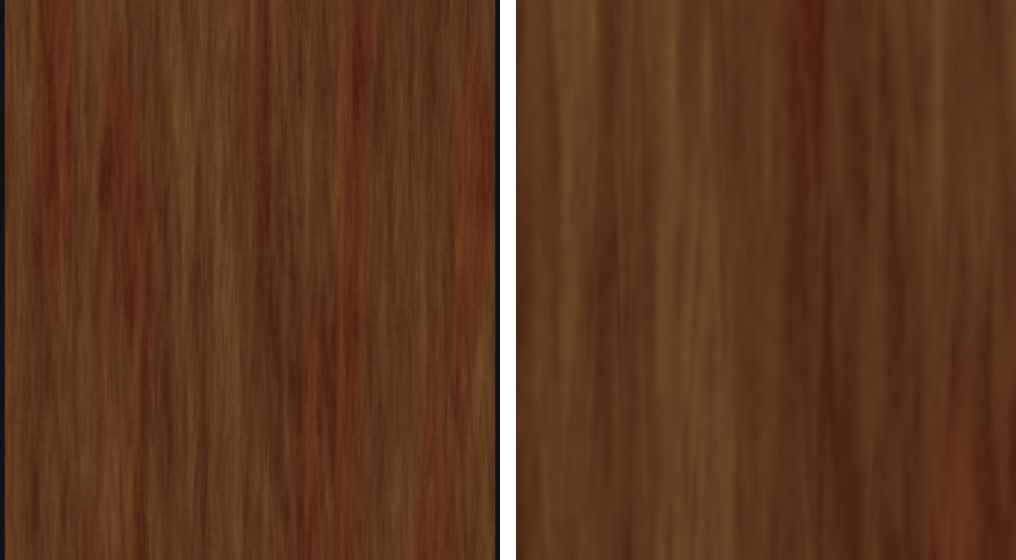
Left, the full canvas; right, a detail of the centre.
This texture is drawn by a Shadertoy shader. Its source:

```glsl
#define DARK_WOOD vec3(0.275, 0.135, 0.058)
#define LIGHT_WOOD vec3(0.445, 0.298, 0.164)
#define RED_TINT vec3(0.012, -0.026, -0.014)
#define EDGE_COLOR vec3(0.05, 0.07, 0.09)
#define EDGE_WIDTH 0.0085
#define BAND_SCALE vec2(36.0, 1.6)
#define STRAND_SCALE vec2(82.0, 5.0)
#define FIBRE_SCALE vec2(190.0, 17.0)
#define STAIN_SCALE vec2(13.0, 2.2)
#define WOBBLE 0.004

float hash(vec2 p) {
    return fract(sin(dot(p, vec2(127.1, 311.7))) * 43758.5);
}

// Smooth value noise, centred on zero
float noise(vec2 p) {
    vec2 cell = floor(p);
    vec2 f = fract(p);
    f = f * f * (3.0 - 2.0 * f);
    float low = mix(hash(cell), hash(cell + vec2(1.0, 0.0)), f.x);
    float high = mix(hash(cell + vec2(0.0, 1.0)), hash(cell + 1.0), f.x);
    return mix(low, high, f.y) - 0.5;
}

// Grain layers; each column of cells slides vertically to hide the lattice
float grain(vec2 p, vec2 scale, float seed) {
    vec2 q = p * scale + seed;
    q.y += 1.7 * noise(vec2(q.x * 0.7, seed));
    return noise(q);
}

vec3 wood(vec2 p) {
    p.x += WOBBLE * noise(vec2(p.x * 9.0, p.y * 5.0));

    // Brightness from wide bands down to short fibres
    float tone = 0.5;
    tone += 0.36 * grain(p, BAND_SCALE, 3.0);
    tone += 0.42 * grain(p, STRAND_SCALE, 17.0);
    tone += 0.36 * grain(p, FIBRE_SCALE, 41.0);
    tone += 0.12 * noise(p * vec2(210.0, 110.0));

    // Long reddish stains
    float stain = grain(p, STAIN_SCALE, 59.0) + 0.5 * grain(p, BAND_SCALE, 73.0);
    float redness = smoothstep(0.02, 0.45, stain);

    return mix(DARK_WOOD, LIGHT_WOOD, tone) + RED_TINT * redness;
}

void mainImage(out vec4 fragColor, in vec2 fragCoord) {
    vec2 p = fragCoord / iResolution.y;
    float width = iResolution.x / iResolution.y;

    // Dark strips along both sides
    float sideDistance = min(p.x, width - p.x);
    float soft = 1.0 / iResolution.y;
    float inside = smoothstep(EDGE_WIDTH - soft, EDGE_WIDTH + soft, sideDistance);

    fragColor = vec4(mix(EDGE_COLOR, wood(p), inside), 1.0);
}
```
